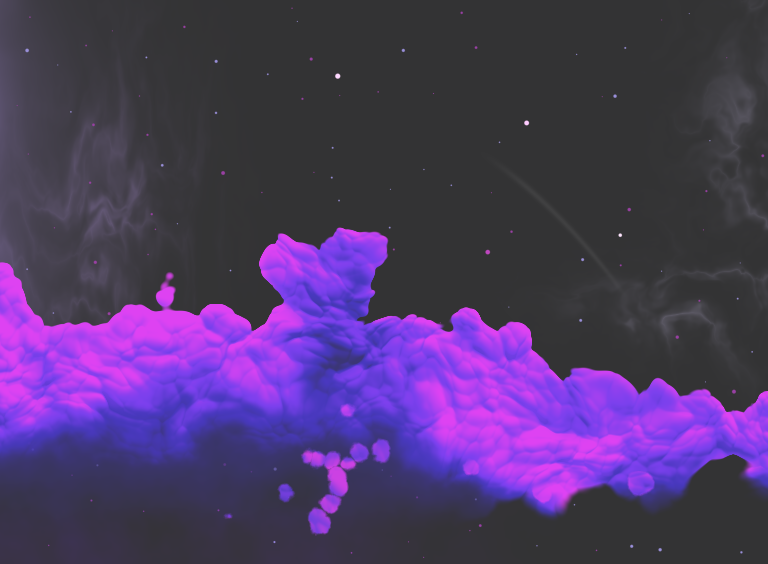
Reproduce this background procedurally as a Shadertoy shader.

```glsl
// Violet and magenta ink cloud billowing across a dark, speckled backdrop with faint smoke.

float hash(vec2 p) {
    vec3 q = fract(p.xyx * vec3(0.1031, 0.1030, 0.0973));
    q += dot(q, q.yzx + 33.33);
    return fract((q.x + q.y) * q.z);
}
vec2 hash2(vec2 p) { return vec2(hash(p), hash(p + 47.3)); }

float noise(vec2 p) {
    vec2 i = floor(p), f = fract(p);
    f = f * f * (3.0 - 2.0 * f);
    return mix(mix(hash(i), hash(i + vec2(1, 0)), f.x),
               mix(hash(i + vec2(0, 1)), hash(i + vec2(1, 1)), f.x), f.y);
}
float fbm(vec2 p) {
    float sum = 0.0, amp = 0.5;
    for (int i = 0; i < 5; i++) {
        sum += amp * noise(p);
        p = mat2(1.6, 1.2, -1.2, 1.6) * p + 7.1;
        amp *= 0.5;
    }
    return sum;
}

// Rounded bumps of uneven size, one per cell, blended softly
float puffs(vec2 p) {
    vec2 cell = floor(p);
    float sum = 0.0;
    for (int y = -1; y <= 1; y++)
    for (int x = -1; x <= 1; x++) {
        vec2 c = cell + vec2(x, y);
        vec2 d = c + 0.1 + 0.8 * hash2(c) - p;
        sum += exp(12.0 * (0.5 + 0.6 * hash(c + 9.0) - dot(d, d)));
    }
    return log(sum) / 12.0;
}
float billow(vec2 p) {
    p += 0.06 * (vec2(noise(p * 8.0), noise(p * 8.0 + 31.0)) - 0.5);
    p += 0.016 * (vec2(noise(p * 27.0), noise(p * 27.0 + 13.0)) - 0.5);
    return 0.55 * puffs(p * 11.0) + 0.28 * puffs(p * 21.0 + 5.0) + 0.09 * puffs(p * 45.0 + 11.0);
}

float bell(float x, float width) { return exp(-x * x / (width * width)); }
float disc(vec2 p, vec2 centre, float r) { return length(p - centre) - r; }

// Sloping bank with a rounded tower in the middle
float bankShape(vec2 p) {
    float top = 0.41 - 0.125 * smoothstep(0.8, 1.36, p.x) + 0.12 * bell(p.x, 0.06)
              + 0.07 * bell(p.x - 0.31, 0.13) + 0.03 * bell(p.x - 0.84, 0.06)
              + 0.05 * bell(p.x - 0.63, 0.1);
    float base = mix(-0.15, 0.11, smoothstep(0.6, 0.9, p.x)) + 0.04 * smoothstep(1.1, 1.36, p.x);
    float d = max(0.8 * (p.y - top), base - p.y);
    d = min(d, min(disc(p, vec2(0.505, 0.53), 0.045), disc(p, vec2(0.56, 0.505), 0.074)));
    d = min(d, min(disc(p, vec2(0.615, 0.53), 0.05), disc(p, vec2(0.625, 0.49), 0.05)));
    return min(d, disc(p, vec2(0.57, 0.44), 0.105));
}

// Loose clumps below the bank: two trailing arms and a few strays
float clumpShape(vec2 p) {
    float d = min(disc(p, vec2(0.507, 0.13), 0.013), disc(p, vec2(0.615, 0.273), 0.014));
    d = min(d, min(disc(p, vec2(1.135, 0.145), 0.02), disc(p, vec2(0.96, 0.128), 0.014)));
    d = min(d, min(disc(p, vec2(0.835, 0.17), 0.012), disc(p, vec2(0.407, 0.085), 0.009)));
    for (float i = 0.0; i < 8.0; i++) {
        float t = i / 7.0, r = 0.010 + 0.010 * hash(vec2(i, 3.0));
        vec2 jitter = 0.022 * (hash2(vec2(i, 8.0)) - 0.5);
        d = min(d, disc(p, vec2(0.555 + 0.13 * t, 0.188 - 0.012 * sin(6.0 * t)) + jitter, r));
        d = min(d, disc(p, vec2(0.575 + 0.02 * sin(4.0 * t), 0.18 - 0.11 * t) - jitter, r));
    }
    return d;
}

vec3 inkColour(float tone) {
    vec3 ink = mix(vec3(0.23, 0.21, 0.46), vec3(0.28, 0.22, 0.74), smoothstep(0.0, 0.25, tone));
    ink = mix(ink, vec3(0.48, 0.25, 0.93), smoothstep(0.22, 0.5, tone));
    return mix(ink, vec3(0.87, 0.26, 0.95), smoothstep(0.45, 0.92, tone));
}

// Thin curling filaments
float wisps(vec2 p) {
    vec2 bend = vec2(fbm(p), fbm(p + 19.0)) * 2.2;
    return pow(1.0 - abs(2.0 * fbm(p + bend) - 1.0), 8.0) * (0.3 + noise(p * 3.0 + bend * 4.0));
}

vec3 addSpeck(vec3 col, vec2 p, vec2 at, float r, vec3 tint) {
    float blur = 0.8 / iResolution.y;
    return mix(col, tint, smoothstep(r + blur, r - blur, length(p - at)));
}

void mainImage(out vec4 fragColor, in vec2 fragCoord) {
    vec2 p = fragCoord / iResolution.xy * vec2(1.362, 1.0);
    float px = 1.0 / iResolution.y;

    // Backdrop, side glow and smoke
    vec3 col = vec3(0.2, 0.2, 0.204);
    col += vec3(0.13, 0.10, 0.19) * exp(-p.x * 13.0) * (0.5 + fbm(p * 5.0)) * smoothstep(0.1, 0.5, p.y);
    float leftMask = bell(p.x - 0.16, 0.14) * bell(p.y - 0.64, 0.22);
    col += vec3(0.17, 0.13, 0.23) * leftMask * (0.12 + wisps(p * vec2(7.0, 2.6)));
    float rightMask = bell(p.x - 1.34, 0.1) * bell(p.y - 0.7, 0.26) + bell(p.x - 1.17, 0.14) * bell(p.y - 0.45, 0.06);
    col += vec3(0.15, 0.14, 0.18) * rightMask * wisps(p * 5.0 + 3.0);
    float arc = p.y - 0.71 + 0.7 * (p.x - 0.88) + 1.4 * (p.x - 0.88) * (p.x - 0.88);
    col += 0.05 * bell(arc, 0.007) * smoothstep(0.84, 0.95, p.x) * smoothstep(1.13, 1.05, p.x);

    // Scattered specks
    for (int layer = 0; layer < 2; layer++) {
        float scale = 8.0 + 6.0 * float(layer);
        vec2 cell = floor(p * scale), rnd = hash2(cell + 71.0 * float(layer));
        vec3 tint = mix(vec3(0.6, 0.25, 0.64), vec3(0.6, 0.56, 0.85), step(0.6, rnd.y));
        float r = 0.0004 + 0.003 * pow(rnd.x, 5.0);
        if (rnd.x > 0.58) col = addSpeck(col, p, (cell + 0.15 + 0.7 * hash2(cell + 5.0)) / scale, r, tint);
    }
    col = addSpeck(col, p, vec2(0.599, 0.865), 0.0045, vec3(1.0, 0.85, 1.0));
    col = addSpeck(col, p, vec2(0.934, 0.782), 0.0042, vec3(1.0, 0.8, 1.0));
    col = addSpeck(col, p, vec2(1.1, 0.583), 0.003, vec3(1.0, 0.9, 1.0));
    col = addSpeck(col, p, vec2(0.865, 0.553), 0.004, vec3(0.75, 0.28, 0.75));

    // Surface relief lit from above
    float relief = billow(p);
    vec2 slope = vec2(billow(p + vec2(0.004, 0)), billow(p + vec2(0, 0.004))) - relief;
    float light = clamp(dot(slope, vec2(-0.3, -1.0)) * 20.0, -1.0, 1.0);
    float cloud = fbm(p * 6.0 + 2.0) - 0.48;

    // Main bank, sinking into blue shade toward its foot
    float d = bankShape(p) + 0.13 * (0.62 - relief);
    float right = smoothstep(0.65, 1.0, p.x);
    float foot = mix(0.15, 0.05, right);
    float lit = smoothstep(foot, foot + mix(0.2, 0.13, right), p.y + 0.2 * cloud);
    float tone = 0.58 + 0.24 * light + 0.6 * cloud + 0.35 * (relief - 0.65);
    tone += 0.16 * bell(p.x - 0.25, 0.25) + 0.07 * right + 0.18 * smoothstep(-0.03, 0.0, d);
    tone -= 0.28 * bell(p.x - 0.58, 0.07) * bell(p.y - 0.39, 0.14);
    float density = smoothstep(0.03, mix(0.25, 0.11, right), p.y + 0.15 * cloud);
    float softness = mix(px, 0.014, smoothstep(0.2, 0.12, p.y));
    col = mix(col, inkColour(tone * lit), density * smoothstep(softness, -softness, d));

    // Dim haze and loose clumps beneath
    float haze = smoothstep(0.24, 0.0, p.y) * smoothstep(1.05, 0.6, p.x);
    col += vec3(0.035, 0.0, 0.10) * haze * (0.6 + 2.0 * cloud);
    float clump = clumpShape(p) + 0.03 * (fbm(p * 28.0) - 0.48);
    float clumpTone = 0.68 + 0.25 * light + 0.5 * cloud;
    col = mix(col, inkColour(clumpTone), 0.9 * smoothstep(0.003, -0.004, clump));

    fragColor = vec4(col, 1.0);
}
```
